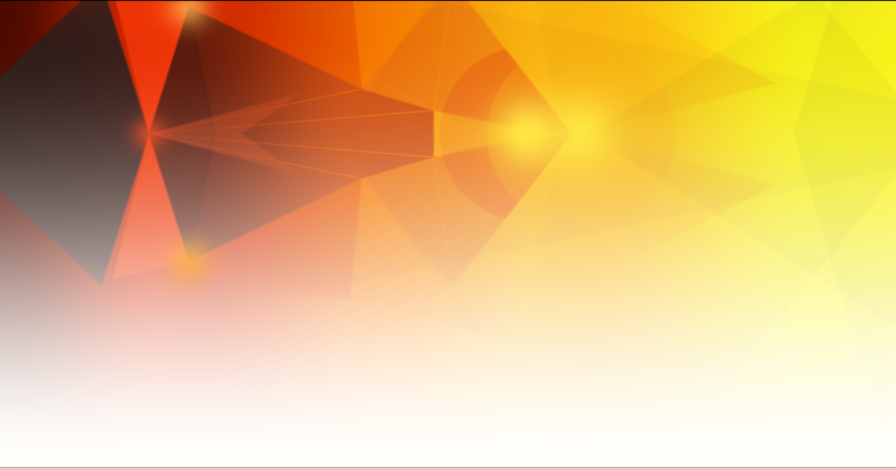
Reproduce this background procedurally as a WebGL 1 fragment shader.

```glsl
precision highp float;
// Warm faceted backdrop: a dark-to-yellow sweep carries soft triangles folded
// about a horizontal axis, with round glows on it. The whole fades to white
// toward the bottom. Lengths are in canvas heights, y runs down from the top.

uniform vec2 u_resolution;

#define ASPECT 1.91
#define AXIS_Y 0.286
#define SOFT 0.004
#define FADE_START 0.08
#define FADE_END 1.0
#define FACET_COUNT 14
#define FACET_DEPTH 0.035
#define BORDER 0.0025

const vec3 ASH = vec3(0.17, 0.12, 0.11);
const vec3 EMBER = vec3(0.27, 0.09, 0.05);
const vec3 RED = vec3(0.86, 0.16, 0.0);
const vec3 SCARLET = vec3(0.97, 0.22, 0.03);
const vec3 RUST = vec3(0.80, 0.26, 0.07);
const vec3 ORANGE = vec3(1.0, 0.50, 0.0);
const vec3 AMBER = vec3(1.0, 0.72, 0.06);
const vec3 YELLOW = vec3(1.0, 0.98, 0.10);
const vec3 PAPER = vec3(1.0, 0.995, 0.985);

float hash(float n) {
  return fract(sin(n * 12.9898) * 4375.85);
}

// Signed distance to the line through a and b.
float side(vec2 p, vec2 a, vec2 b) {
  vec2 e = normalize(b - a);
  return e.x * (p.y - a.y) - e.y * (p.x - a.x);
}

// Soft triangle mask for either winding.
float tri(vec2 p, vec2 a, vec2 b, vec2 c) {
  float s = sign(side(c, a, b));
  float d = min(s * side(p, a, b), min(s * side(p, b, c), s * side(p, c, a)));
  return smoothstep(-SOFT, SOFT, d);
}

float disk(vec2 p, vec2 c, float r) {
  return smoothstep(SOFT, -SOFT, length(p - c) - r);
}

float glow(vec2 p, vec2 c, float r) {
  vec2 d = (p - c) / r;
  return exp(-dot(d, d));
}

// Horizontal colour sweep.
vec3 sweep(float x) {
  vec3 c = mix(vec3(0.30, 0.04, 0.0), RED, smoothstep(0.0, 0.34, x));
  c = mix(c, ORANGE, smoothstep(0.42, 0.85, x));
  c = mix(c, AMBER, smoothstep(0.80, 1.15, x));
  return mix(c, YELLOW, smoothstep(1.22, 1.75, x));
}

void main() {
  vec2 uv = gl_FragCoord.xy / u_resolution;
  vec2 p = vec2(uv.x * ASPECT, 1.0 - uv.y);
  vec2 q = vec2(p.x, abs(p.y - AXIS_Y));
  vec3 col = sweep(p.x);

  // Shared corners of the folded mesh.
  vec2 star = vec2(0.403, 0.272);
  vec2 hub = vec2(0.318, 0.0);
  vec2 tip = vec2(0.925, 0.05);
  vec2 knee = vec2(0.771, 0.096);
  vec2 low = vec2(0.965, 0.325);
  vec2 focus = vec2(1.219, 0.0);
  vec2 wing = vec2(1.368, 0.258);
  vec2 rim = vec2(1.435, 0.05);

  // Dark left mass and the bright blade beside it.
  float mass = tri(q, vec2(-0.5, -0.35), hub, vec2(0.216, 0.325));
  col = mix(col, ASH, 0.9 * mass * smoothstep(0.40, 0.10, q.y - p.x * 0.6));
  col = mix(col, SCARLET, 0.8 * tri(q, hub, star, vec2(0.24, 0.31)));

  // Long wedge that thins to the right, with darker inner blades.
  float wedge = max(tri(q, star, hub, knee), tri(q, hub, knee, tip));
  wedge = max(wedge, tri(q, hub, tip, vec2(0.925, -0.05)));
  vec3 wedgeTone = mix(EMBER, RUST, smoothstep(0.36, 0.80, p.x));
  col = mix(col, wedgeTone, 0.78 * wedge);
  col = mix(col, EMBER, 0.40 * tri(q, star, hub, vec2(0.465, -0.02)));
  col = mix(col, RUST, 0.45 * tri(q, hub, vec2(0.642, 0.087), vec2(0.47, -0.03)));

  // Central kite, disk and the pale beam crossing them.
  float kite = max(tri(q, knee, low, tip), tri(q, tip, low, focus));
  col = mix(col, vec3(0.94, 0.43, 0.08), 0.50 * kite);
  float lens = disk(q, vec2(1.124, 0.0), 0.187);
  float leftOfKite = smoothstep(-SOFT, SOFT, side(q, low, focus) * sign(side(tip, low, focus)));
  col = mix(col, vec3(0.94, 0.38, 0.07), 0.55 * lens * leftOfKite);
  col = mix(col, AMBER, 0.45 * tri(q, tip, vec2(0.925, -0.05), vec2(1.15, 0.0)));

  // Faint right-hand facets and ring.
  col = mix(col, AMBER, 0.35 * tri(q, focus, wing, rim));
  col = mix(col, AMBER, 0.30 * tri(q, wing, vec2(1.654, 0.108), rim));
  col = mix(col, AMBER, 0.25 * disk(q, vec2(1.239, 0.0), 0.20));

  // Lower panes under the wedge.
  col = mix(col, RED, 0.30 * tri(q, star, knee, vec2(0.746, 0.356)));
  col = mix(col, RED, 0.22 * tri(q, star, vec2(0.51, 0.336), vec2(0.746, 0.356)));
  col = mix(col, ORANGE, 0.25 * tri(q, knee, vec2(0.861, 0.204), vec2(0.833, 0.336)));

  // Scattered pale and dark planes.
  for (int i = 0; i < FACET_COUNT; i++) {
    float n = float(i) + 1.0;
    vec2 c = vec2(hash(n) * ASPECT, hash(n + 31.0) * 0.6);
    float a = 6.2832 * hash(n + 57.0);
    float d = dot(q - c, vec2(cos(a), sin(a)));
    float plane = smoothstep(-SOFT, SOFT, d) * exp(-5.0 * max(d, 0.0));
    col *= 1.0 + FACET_DEPTH * plane * (hash(n + 83.0) - 0.6) * 2.0;
  }

  // Fade to paper, then add the lights.
  col = mix(col, PAPER, smoothstep(FADE_START, FADE_END, p.y));
  vec3 light = vec3(1.0, 0.95, 0.28);
  col = mix(col, light, 0.85 * glow(q, vec2(1.124, 0.0), 0.070));
  col = mix(col, light, 0.75 * glow(q, vec2(1.239, 0.0), 0.080));
  col = mix(col, vec3(1.0, 0.70, 0.30), 0.75 * glow(q, star, 0.045));
  col = mix(col, vec3(1.0, 0.32, 0.16), 0.65 * glow(q, hub, 0.035));

  // Hairline borders above and below.
  col *= 1.0 - 0.8 * smoothstep(BORDER * 1.5, BORDER * 0.5, p.y);
  col *= 1.0 - 0.3 * smoothstep(BORDER * 1.5, BORDER * 0.5, uv.y);
  gl_FragColor = vec4(clamp(col, 0.0, 1.0), 1.0);
}
```
